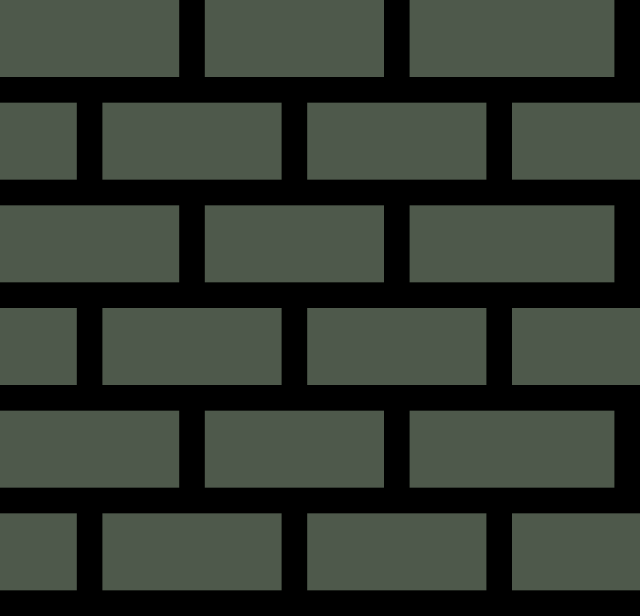
A Shadertoy shader for this pattern:

```glsl
// Flat grey-green brick wall in running bond with wide black mortar joints.

// The canvas is measured in joint widths: 25 across, 24 up.
const vec2 GRID = vec2(25.0, 24.0);
const vec2 BRICK = vec2(7.0, 3.0);
const float JOINT = 1.0;
const vec3 BRICK_COLOR = vec3(0.305, 0.349, 0.294);
const vec3 MORTAR_COLOR = vec3(0.0);

// Anti-aliased coverage of an axis-aligned box centred on the origin.
float boxCoverage(vec2 p, vec2 halfSize, vec2 pixel) {
    vec2 inside = clamp((halfSize - abs(p)) / pixel + 0.5, 0.0, 1.0);
    return inside.x * inside.y;
}

// Inserts one extra joint width into a brick, starting at the given position.
float stretchBrick(float x, float start) {
    return x - clamp(x - start, 0.0, JOINT);
}

float brickWall(vec2 p, vec2 pixel) {
    vec2 cell = BRICK + JOINT;

    // Each course sits on a joint; cell borders run along joint centres.
    float course = floor((p.y - 0.5 * JOINT) / cell.y);
    float isOdd = mod(course, 2.0);

    // Odd courses end in a longer brick; even ones shift by half a cell.
    float x = mix(p.x + 0.5 * cell.x, stretchBrick(p.x, 20.0), isOdd);
    vec2 local = mod(vec2(x, p.y) + vec2(0.5, -0.5) * JOINT, cell);
    return boxCoverage(local - 0.5 * cell, 0.5 * BRICK, pixel);
}

void mainImage(out vec4 fragColor, in vec2 fragCoord) {
    vec2 pixel = GRID / iResolution.xy;
    float coverage = brickWall(fragCoord * pixel, pixel);
    fragColor = vec4(mix(MORTAR_COLOR, BRICK_COLOR, coverage), 1.0);
}
```
